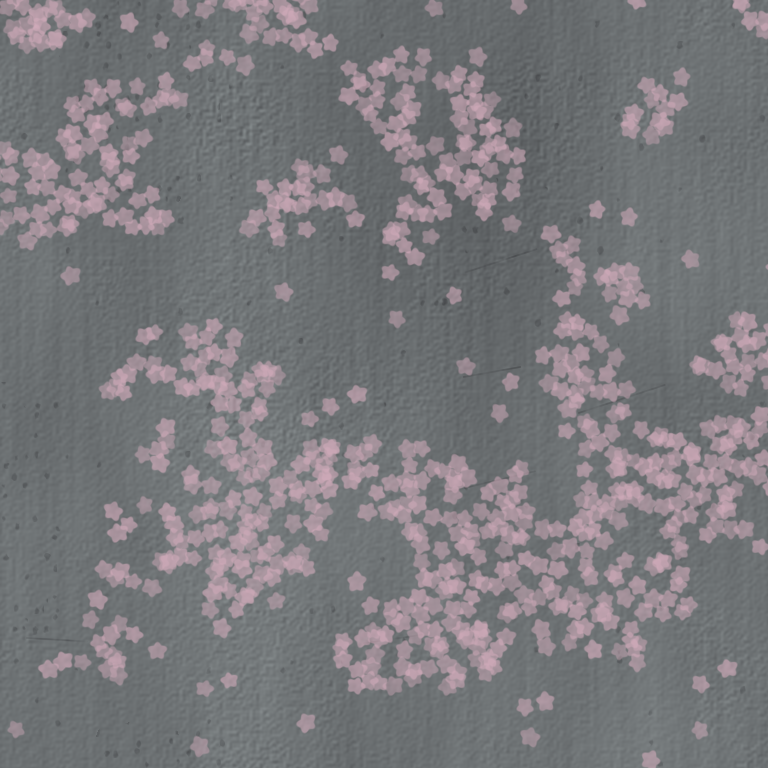
A WebGL 1 fragment shader for this texture:

```glsl
precision highp float;
// Clusters of small translucent pink blossoms scattered over worn grey plaster.

uniform vec2 u_resolution;

#define BLOSSOM_CELLS 56.0
#define BLOSSOM_RADIUS 0.0108
#define BLOSSOM_SOFTNESS 0.0032
#define BLOSSOM_OPACITY 0.56
#define CLUSTER_SCALE 8.5
#define CLUSTER_DENSITY 0.62
#define STRAY_DENSITY 0.018
#define GRAIN_SCALE 230.0
#define GRAIN_STRENGTH 0.06
#define SPECK_CELLS 75.0
#define PINK vec3(0.82, 0.67, 0.73)
#define PLASTER vec3(0.413, 0.430, 0.438)

const float TAU = 6.2831853;

float hash(vec2 p) {
  return fract(sin(dot(p, vec2(127.1, 311.7))) * 43758.5453);
}

vec2 hash2(vec2 p) {
  return vec2(hash(p), hash(p + 57.3));
}

float noise(vec2 p) {
  vec2 i = floor(p);
  vec2 f = fract(p);
  f = f * f * (3.0 - 2.0 * f);
  return mix(mix(hash(i), hash(i + vec2(1.0, 0.0)), f.x),
             mix(hash(i + vec2(0.0, 1.0)), hash(i + 1.0), f.x), f.y);
}

float fbm(vec2 p) {
  float sum = 0.0;
  float weight = 0.5;
  for (int i = 0; i < 4; i++) {
    sum += weight * noise(p);
    p = p * 2.03 + 17.1;
    weight *= 0.5;
  }
  return sum / 0.9375;
}

// Chance of finding a blossom at a place: dense islands and a few strays.
float blossomChance(vec2 p) {
  vec2 q = p * CLUSTER_SCALE;
  float field = 0.68 * noise(q + 3.7) + 0.32 * noise(q * 2.3 + 41.0);
  return STRAY_DENSITY + CLUSTER_DENSITY * smoothstep(0.56, 0.68, field);
}

// Coverage of a five-lobed blossom centred on the origin.
float blossom(vec2 d, float seed) {
  float angle = atan(d.y, d.x + 1e-6) + seed * TAU;
  float radius = BLOSSOM_RADIUS * (0.9 + 0.2 * fract(seed * 7.0));
  radius *= 1.0 + 0.15 * cos(5.0 * angle) + 0.07 * cos(2.0 * angle + seed * 40.0);
  float soft = max(BLOSSOM_SOFTNESS, 1.5 / u_resolution.y);
  return 1.0 - smoothstep(-0.5 * soft, 0.5 * soft, length(d) - radius);
}

// Small dark pits, more common towards the left.
float specks(vec2 p) {
  vec2 cell = floor(p * SPECK_CELLS);
  float chance = 0.012 + 0.3 * smoothstep(0.5, 0.75, noise(p * 5.0 + 9.0))
                 * (1.0 - smoothstep(0.1, 0.35, p.x));
  vec2 d = fract(p * SPECK_CELLS) - 0.3 - 0.4 * hash2(cell + 5.0);
  d += 0.2 * (noise(p * 260.0) - 0.5);
  float size = 0.12 + 0.16 * hash(cell + 21.0);
  return step(hash(cell + 33.0), chance)
         * (1.0 - smoothstep(size - 0.1, size + 0.1, length(d * vec2(1.0, 0.75))));
}

// A few thin, nearly level scratches.
float scratches(vec2 p) {
  float mark = 0.0;
  for (int i = 0; i < 6; i++) {
    vec2 id = vec2(float(i), 8.0);
    float tilt = 0.8 * (hash(id + 2.0) - 0.5);
    vec2 along = vec2(cos(tilt), sin(tilt));
    vec2 d = p - hash2(id);
    float halfLength = 0.025 + 0.035 * hash(id + 4.0);
    float t = clamp(dot(d, along), -halfLength, halfLength);
    mark = max(mark, 1.0 - smoothstep(0.0003, 0.002, length(d - along * t)));
  }
  return mark * noise(p * 90.0);
}

vec3 plaster(vec2 p) {
  // A pale upright band carries the roughest grain.
  float band = exp(-pow((p.x - 0.31 + 0.08 * (noise(p * 3.0) - 0.5)) / 0.09, 2.0));
  float cloud = fbm(p * vec2(4.5, 2.8) + 6.0) - 0.5;
  float streak = noise(p * vec2(170.0, 9.0)) - 0.5;
  vec2 g = p * GRAIN_SCALE;
  float grain = noise(g) - noise(g + vec2(0.6, -0.6));
  float rough = 0.65 + 0.5 * band + 0.6 * smoothstep(0.5, 0.75, fbm(p * 7.0 + 30.0));
  float shade = 0.12 * cloud + 0.03 * band + 0.028 * streak + GRAIN_STRENGTH * rough * grain;
  shade -= 0.07 * specks(p) + 0.09 * scratches(p);
  return PLASTER + shade * vec3(0.96, 1.02, 1.0);
}

void main() {
  vec2 p = gl_FragCoord.xy / u_resolution.y;
  vec3 color = plaster(p);

  // Translucent blossoms brighten where they overlap.
  vec2 home = floor(p * BLOSSOM_CELLS);
  float mottle = 0.88 + 0.24 * noise(p * 150.0);
  for (int y = -1; y <= 1; y++) {
    for (int x = -1; x <= 1; x++) {
      vec2 cell = home + vec2(float(x), float(y));
      vec2 center = (cell + hash2(cell + 11.0)) / BLOSSOM_CELLS;
      float present = step(hash(cell + 71.0), blossomChance(center));
      float seed = hash(cell + 90.0);
      float opacity = BLOSSOM_OPACITY * mottle * (0.8 + 0.35 * hash(cell + 130.0));
      color = mix(color, PINK, present * opacity * blossom(p - center, seed));
    }
  }
  gl_FragColor = vec4(color, 1.0);
}
```
